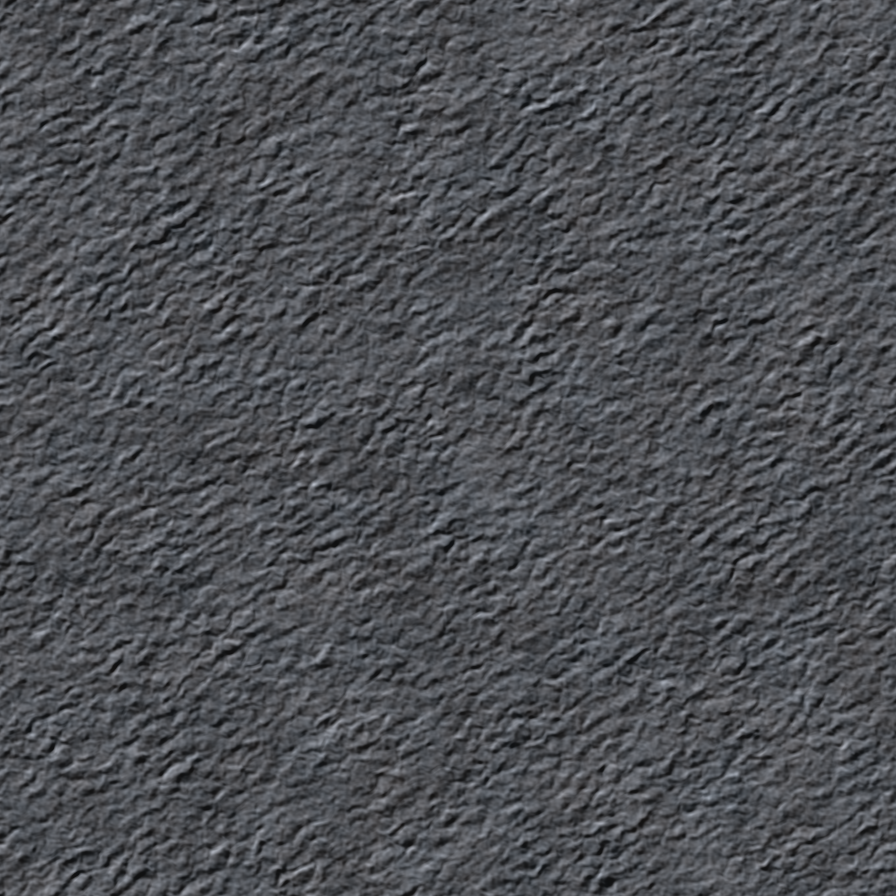
Reproduce this texture procedurally as a Shadertoy shader.

```glsl
// Random unit gradient for a lattice cell
vec2 cellGradient(vec2 cell) {
    uvec2 k = uvec2(ivec2(cell) + 4096);
    uint n = (k.x * 73856093u) ^ (k.y * 19349663u);
    n = (n ^ (n >> 15)) * 2246822519u;
    n = (n ^ (n >> 13)) * 3266489917u;
    float angle = float((n >> 8) & 65535u) * 6.2832 / 65536.0;
    return vec2(cos(angle), sin(angle));
}

float gradientNoise(vec2 p) {
    vec2 i = floor(p), f = p - i;
    vec2 w = f * f * f * (f * (f * 6.0 - 15.0) + 10.0);
    vec2 x = vec2(1, 0), y = vec2(0, 1);
    float bottom = mix(dot(cellGradient(i), f), dot(cellGradient(i + x), f - x), w.x);
    float top = mix(dot(cellGradient(i + y), f - y), dot(cellGradient(i + 1.0), f - 1.0), w.x);
    return mix(bottom, top, w.y);
}

// Noise stretched along a slanted grain; frequency is (along, across)
float grainNoise(vec2 p, float slant, vec2 frequency) {
    vec2 along = vec2(cos(slant), sin(slant));
    vec2 across = vec2(-along.y, along.x);
    return gradientNoise(vec2(dot(p, along), dot(p, across)) * frequency);
}

// Rough cleft surface: creased pillows, ragged chips and fine grit
float stoneHeight(vec2 p) {
    vec2 ragged = vec2(gradientNoise(p * 70.0), gradientNoise(p * 70.0 + 57.0));
    p += 0.0045 * ragged;
    float pillow = grainNoise(p, 0.58, vec2(30, 58));
    float height = 1.1 * sqrt(pillow * pillow + 0.002);
    height += 0.55 * grainNoise(p + 3.1, 0.55, vec2(42, 72));
    height += 0.42 * grainNoise(p + 7.3, 0.45, vec2(76, 118));
    height += 0.24 * grainNoise(p + 11.7, 0.3, vec2(150, 200));
    return height;
}

void mainImage(out vec4 fragColor, in vec2 fragCoord) {
    vec2 p = fragCoord / iResolution.y;

    // Relief lit from the upper left, deeper in some patches
    vec2 toLight = vec2(-0.0023, 0.0036);
    float relief = stoneHeight(p) - stoneHeight(p + toLight);
    relief *= 1.0 + 0.6 * gradientNoise(p * 14.0 + 20.0);
    relief *= relief < 0.0 ? 1.12 : 0.9;

    // Broad tone patches and fine mineral speckle
    float tone = 0.318 + 0.41 * relief;
    tone += 0.05 * grainNoise(p + 5.0, 0.5, vec2(7, 12));
    tone += 0.07 * grainNoise(p + 9.0, 0.55, vec2(20, 34));
    tone += 0.1 * gradientNoise(p * vec2(170, 215) + 31.0);
    tone = 0.06 + log(1.0 + exp((tone - 0.06) * 30.0)) / 30.0;

    // Cool slate with faint warm stains
    float warmth = gradientNoise(p * 13.0 + 40.0) + gradientNoise(p * 75.0 + 80.0);
    vec3 slate = tone * vec3(0.975, 1.0, 1.055);
    slate += 0.012 * warmth * vec3(1.0, 0.0, -0.7);

    fragColor = vec4(clamp(slate, 0.0, 1.0), 1.0);
}
```
